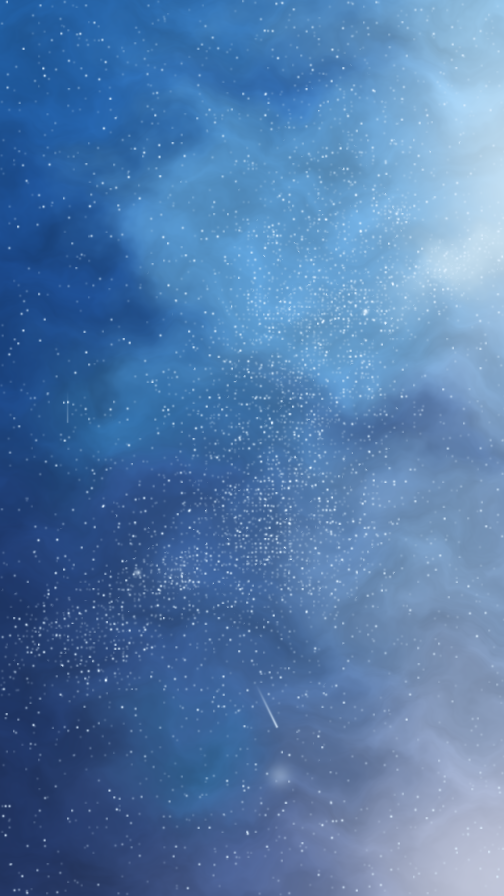
Give the GLSL for this background, as a Shadertoy shader.

```glsl
const vec2 CANVAS = vec2(0.5625, 1.0);
const float WARP = 0.075;
const float CLOUD_CONTRAST = 0.22;
const float STAR_RADIUS = 0.0014;
const float STAR_BASE = 0.05;
const float STAR_GAIN = 0.5;
const int STAR_LAYERS = 3;
const vec3 CLOUD_BLUE = vec3(0.37, 0.62, 0.82);
const vec3 DEEP_BLUE = vec3(0.11, 0.29, 0.55);
const vec3 INDIGO = vec3(0.17, 0.28, 0.50);
const vec3 TEAL = vec3(0.19, 0.46, 0.67);
const vec3 MIST = vec3(0.46, 0.62, 0.76);
const vec3 DAYLIGHT = vec3(0.83, 0.92, 0.97);
const vec3 LILAC = vec3(0.78, 0.80, 0.87);
const vec3 STARLIGHT = vec3(0.87, 0.94, 1.0);

float hash(vec2 p) {
    vec3 a = fract(vec3(p.xyx) * 0.1031);
    a += dot(a, a.yzx + 33.33);
    return fract((a.x + a.y) * a.z);
}

float cornerSlope(vec2 cell, vec2 offset) {
    float angle = 6.2832 * hash(cell);
    return dot(vec2(cos(angle), sin(angle)), offset);
}

float gradientNoise(vec2 p) {
    vec2 i = floor(p), f = fract(p), e = vec2(1, 0);
    vec2 u = f * f * f * (f * (f * 6.0 - 15.0) + 10.0);
    return mix(mix(cornerSlope(i, f), cornerSlope(i + e, f - e), u.x),
               mix(cornerSlope(i + e.yx, f - e.yx), cornerSlope(i + 1.0, f - 1.0), u.x), u.y);
}

float fbm(vec2 p) {
    float sum = 0.0, gain = 0.8;
    for (int i = 0; i < 5; i++) {
        sum += gain * gradientNoise(p);
        p = mat2(1.6, 1.2, -1.2, 1.6) * p + 17.3;
        gain *= 0.5;
    }
    return sum;
}

// Soft ellipse, turned by an angle in radians
float blob(vec2 p, vec2 centre, vec2 radius, float angle) {
    float c = cos(angle), s = sin(angle);
    vec2 d = mat2(c, -s, s, c) * (p - centre) / radius;
    return exp(-dot(d, d));
}

// Four evenly spaced colours from bottom to top
vec3 ramp(float y, vec3 a, vec3 b, vec3 c, vec3 d) {
    vec3 t = smoothstep(0.0, 1.0, clamp(y * 3.0 - vec3(0, 1, 2), 0.0, 1.0));
    return mix(mix(mix(a, b, t.x), c, t.y), d, t.z);
}

vec3 sky(vec2 p) {
    float billow = fbm(p * vec2(6, 8) + 3.7);
    vec2 w = p + WARP * vec2(billow, fbm(p * 7.0 + 41.0));
    vec3 left = ramp(w.y, vec3(0.13, 0.20, 0.37), vec3(0.12, 0.22, 0.42),
                     vec3(0.10, 0.27, 0.52), vec3(0.13, 0.37, 0.64));
    vec3 middle = ramp(w.y, vec3(0.27, 0.35, 0.54), vec3(0.22, 0.37, 0.59),
                       vec3(0.23, 0.47, 0.70), vec3(0.19, 0.44, 0.70));
    vec3 right = ramp(w.y, vec3(0.60, 0.64, 0.75), vec3(0.49, 0.59, 0.73),
                      vec3(0.46, 0.62, 0.79), vec3(0.53, 0.73, 0.88));
    float x = w.x / CANVAS.x;
    vec3 col = mix(left, middle, smoothstep(0.0, 0.5, x));
    col = mix(col, right, smoothstep(0.42, 1.0, x));

    // Large bright cloud and its darker breaks
    float body = blob(w, vec2(0.34, 0.74), vec2(0.24, 0.21), -0.25);
    col = mix(col, CLOUD_BLUE, 0.75 * smoothstep(0.2, 0.8, body + 0.3 * billow));
    col = mix(col, TEAL, 0.55 * blob(w, vec2(0.14, 0.53), vec2(0.11, 0.06), 0.0));
    col = mix(col, DEEP_BLUE, 0.6 * blob(w, vec2(0.07, 0.67), vec2(0.09, 0.06), 0.2));
    col = mix(col, DEEP_BLUE, 0.5 * blob(w, vec2(0.31, 0.92), vec2(0.13, 0.03), 0.1));
    col = mix(col, INDIGO, 0.5 * blob(w, vec2(0.43, 0.53), vec2(0.15, 0.035), -0.45));
    col = mix(col, INDIGO, 0.5 * blob(w, vec2(0.17, 0.43), vec2(0.12, 0.05), -0.2));
    col = mix(col, TEAL, 0.6 * blob(w, vec2(0.23, 0.16), vec2(0.075, 0.055), 0.0));
    col = mix(col, MIST, 0.45 * blob(w, vec2(0.46, 0.37), vec2(0.13, 0.08), 0.3));
    col *= 1.0 + CLOUD_CONTRAST * fbm(w * vec2(9, 15));

    // Light entering from the right and the lower corner
    col = mix(col, DAYLIGHT, 0.8 * blob(p, vec2(0.59, 0.79), vec2(0.13, 0.17), 0.0));
    col = mix(col, DAYLIGHT, 0.65 * blob(w, vec2(0.51, 0.70), vec2(0.07, 0.03), 0.45));
    return mix(col, LILAC, 0.85 * blob(p, vec2(0.57, 0.0), vec2(0.16, 0.12), 0.4));
}

float starDensity(vec2 p) {
    float band = 0.75 * blob(p, vec2(0.33, 0.57), vec2(0.09, 0.24), -0.2)
               + 0.6 * blob(p, vec2(0.32, 0.40), vec2(0.09, 0.06), 0.0);
    float knots = blob(p, vec2(0.50, 0.70), vec2(0.06, 0.025), 0.45)
                + 0.8 * blob(p, vec2(0.38, 0.66), vec2(0.05, 0.025), 0.2)
                + 0.6 * blob(p, vec2(0.436, 0.76), vec2(0.02), 0.0)
                + 0.9 * blob(p, vec2(0.19, 0.355), vec2(0.04, 0.022), 0.2)
                + 0.6 * blob(p, vec2(0.10, 0.30), vec2(0.10, 0.05), 0.5);
    return max(0.0, (band + knots) * (1.0 + 0.9 * fbm(p * 22.0)));
}

float stars(vec2 p, float density) {
    float light = 0.0;
    for (int i = 0; i < STAR_LAYERS; i++) {
        float cells = 85.0 + 65.0 * float(i);
        vec2 g = p * cells + 31.0 * float(i), id = floor(g);
        vec2 centre = 0.25 + 0.5 * vec2(hash(id + 7.1), hash(id + 19.7));
        float d = length(fract(g) - centre) / cells;
        float present = step(hash(id + 53.3), STAR_BASE + STAR_GAIN * density);
        float power = mix(0.15, 0.85, pow(hash(id + 71.9), 3.0));
        light += present * power * exp(-d * d / (STAR_RADIUS * STAR_RADIUS));
    }
    return light;
}

float meteor(vec2 p, vec2 tail, vec2 head, float width) {
    vec2 path = head - tail;
    float t = clamp(dot(p - tail, path) / dot(path, path), 0.0, 1.0);
    float d = length(p - tail - path * t) / width;
    return t * exp(-d * d);
}

void mainImage(out vec4 fragColor, in vec2 fragCoord) {
    vec2 p = fragCoord / iResolution.xy * CANVAS;
    float density = starDensity(p);
    float light = stars(p, density) + 0.05 * min(density, 1.5);
    // Brighter stars, a small haze and two falling streaks
    light += 0.9 * blob(p, vec2(0.408, 0.652), vec2(0.0028), 0.0);
    light += 0.6 * blob(p, vec2(0.154, 0.361), vec2(0.003), 0.0);
    light += 0.3 * blob(p, vec2(0.3125, 0.134), vec2(0.012), 0.0);
    light += 0.75 * meteor(p, vec2(0.286, 0.236), vec2(0.309, 0.189), 0.0014);
    light += 0.3 * meteor(p, vec2(0.0755, 0.564), vec2(0.0755, 0.529), 0.001);
    fragColor = vec4(mix(sky(p), STARLIGHT, clamp(light, 0.0, 1.0)), 1.0);
}
```
